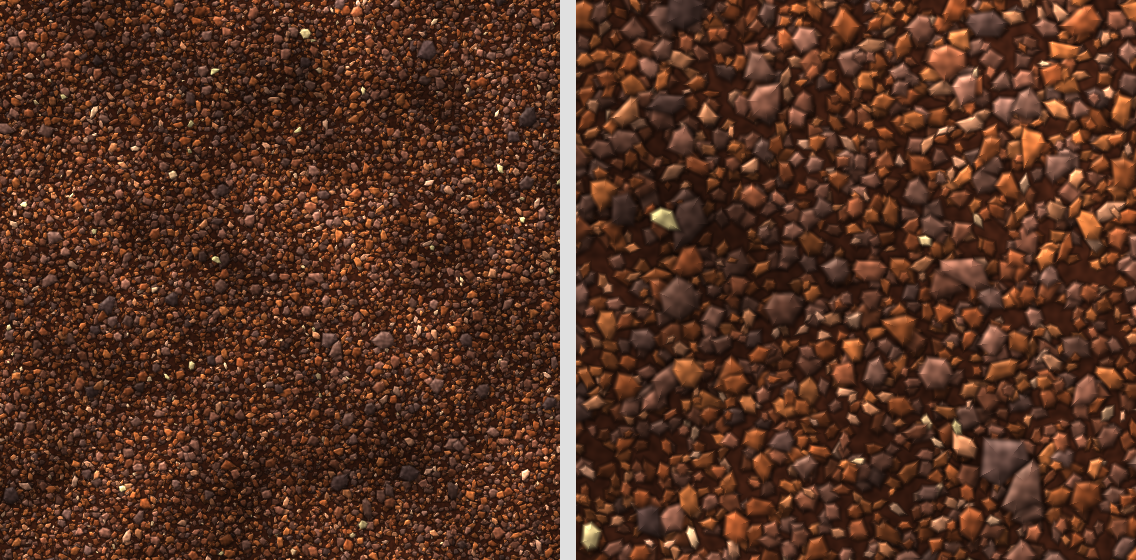
Left, the full canvas; right, a detail of the centre.
Give the GLSL for this texture, as a Shadertoy shader.

```glsl
#define GRAIN_SCALE 65.0
#define LUMP_SCALE 27.0
#define SPECK_SCALE 46.0
#define SOFTNESS 0.0017
#define SHADOW_DEPTH 0.42
#define BEVEL_LIGHT 0.36
#define GLINT 0.20
#define MOOD_SCALE 4.5
#define MOOD_DEPTH 0.62
#define MOTTLE_SCALE 170.0
#define MOTTLE_DEPTH 0.45

const float TAU = 6.2832;
const vec2 LIGHT_DIR = vec2(-0.5, 0.866);
const vec3 GAP_COLOR = vec3(0.17, 0.082, 0.05);
const vec3 HAZE_COLOR = vec3(0.035, 0.016, 0.009);

// Slate, mauve, brown, russet, orange, tan, cream
const vec3 PALETTE[7] = vec3[7](
    vec3(0.25, 0.19, 0.18), vec3(0.42, 0.29, 0.24), vec3(0.43, 0.27, 0.21),
    vec3(0.44, 0.22, 0.11), vec3(0.58, 0.33, 0.17), vec3(0.67, 0.49, 0.39),
    vec3(0.80, 0.74, 0.50));

vec3 hash3(vec2 p) {
    vec3 q = fract(p.xyx * vec3(0.1031, 0.1030, 0.0973));
    q += dot(q, q.yxz + 33.33);
    return fract((q.xxy + q.yzz) * q.zyx);
}

float cornerSlope(vec2 cell, vec2 offset) {
    float angle = TAU * hash3(cell + 71.0).x;
    return dot(vec2(cos(angle), sin(angle)), offset);
}

float gradientNoise(vec2 p) {
    vec2 i = floor(p), f = p - i;
    vec2 u = f * f * f * (f * (f * 6.0 - 15.0) + 10.0);
    vec2 e = vec2(1.0, 0.0);
    return mix(mix(cornerSlope(i, f), cornerSlope(i + e, f - e), u.x),
               mix(cornerSlope(i + e.yx, f - e.yx), cornerSlope(i + 1.0, f - 1.0), u.x), u.y);
}

vec3 paletteColor(float t) {
    int i = int(clamp(t, 0.0, 5.0));
    return mix(PALETTE[i], PALETTE[i + 1], clamp(t - float(i), 0.0, 1.0));
}

// Irregular convex chip; also returns the direction its nearest facet looks to
float chipDistance(vec2 p, float radius, vec3 rnd, out vec2 facet) {
    float d = -10.0;
    facet = vec2(0.0);
    for (int k = 0; k < 6; k++) {
        float n = float(k);
        float angle = TAU * (rnd.y + (n + 0.75 * fract(rnd.x * (17.3 + 9.1 * n))) / 6.0);
        vec2 dir = vec2(cos(angle), sin(angle));
        float side = dot(p, dir) - radius * (0.62 + 0.45 * fract(rnd.z * (13.7 + 5.3 * n)));
        if (side > d) {
            d = side;
            facet = dir;
        }
    }
    return d;
}

// Lays one layer of chips over the colour, each with a shadow around it
void scatter(inout vec3 color, vec2 uv, float scale, float share, vec2 sizes,
             vec2 tints, float gain, float seed) {
    vec2 p = uv * scale + seed * 0.37;
    vec2 home = floor(p);
    float edge = SOFTNESS * scale;
    for (int y = -1; y <= 1; y++)
    for (int x = -1; x <= 1; x++) {
        vec2 cell = home + vec2(x, y);
        vec3 place = hash3(cell + seed);
        if (place.z > share) continue;
        vec3 shape = hash3(cell + seed + 137.0);
        vec3 look = hash3(cell + seed + 311.0);

        vec2 q = p - cell - 0.5 - 0.8 * (place.xy - 0.5);
        vec2 axis = vec2(cos(TAU * look.x), sin(TAU * look.x));
        q += axis * dot(q, axis) * 0.9 * look.y * look.y;
        float radius = mix(sizes.x, sizes.y, shape.x * shape.x);
        vec2 facet;
        float d = chipDistance(q, radius, shape, facet);

        float facing = dot(facet, LIGHT_DIR);
        float bevel = smoothstep(-0.6 * radius, -0.1 * radius, d);
        float shade = 0.94 + BEVEL_LIGHT * facing * bevel + 0.18 * dot(q, LIGHT_DIR) / radius;
        shade *= 1.0 - 0.22 * smoothstep(-0.18 * radius, 0.0, d);
        shade *= 0.72 + 0.5 * look.z;
        float tint = mix(tints.x, tints.y, 0.5 * (look.y + fract(look.z * 37.0)));
        vec3 chip = paletteColor(tint) * shade;
        chip += GLINT * vec3(0.85, 0.78, 0.70) * bevel * pow(max(facing, 0.0), 3.0) * look.x;

        float shadow = SHADOW_DEPTH * (1.0 - smoothstep(0.0, 0.45 * radius, d));
        color *= 1.0 - shadow;
        color = mix(color, chip * gain, 1.0 - smoothstep(-edge, edge, d));
    }
}

void mainImage(out vec4 fragColor, in vec2 fragCoord) {
    vec2 uv = fragCoord / iResolution.y;
    vec3 color = GAP_COLOR;
    vec2 mixedTints = vec2(0.1, 5.4);

    // Grains, from the dim bed to the bright top
    scatter(color, uv, GRAIN_SCALE * 1.25, 1.0, vec2(0.38, 0.62), mixedTints, 0.72, 11.0);
    scatter(color, uv, GRAIN_SCALE, 0.75, vec2(0.33, 0.62), mixedTints, 0.92, 53.0);
    scatter(color, uv, GRAIN_SCALE * 1.5, 0.38, vec2(0.28, 0.58), vec2(1.0, 5.8), 1.05, 97.0);
    scatter(color, uv, GRAIN_SCALE * 0.86, 0.42, vec2(0.34, 0.64), mixedTints, 1.08, 151.0);

    // Sparse lumps, dark and rusty, then pale specks
    scatter(color, uv, LUMP_SCALE, 0.08, vec2(0.28, 0.52), vec2(-0.6, 1.6), 0.92, 211.0);
    scatter(color, uv, LUMP_SCALE * 1.3, 0.05, vec2(0.28, 0.46), vec2(2.0, 5.0), 1.05, 263.0);
    scatter(color, uv, SPECK_SCALE, 0.012, vec2(0.24, 0.44), vec2(5.0, 6.6), 1.05, 307.0);

    // Surface mottling and broad uneven light
    float mottle = gradientNoise(uv * MOTTLE_SCALE);
    float mood = gradientNoise(uv * MOOD_SCALE + 3.7) + 0.6 * gradientNoise(uv * MOOD_SCALE * 2.3);
    color *= (1.0 + MOTTLE_DEPTH * mottle) * (1.0 + MOOD_DEPTH * mood);
    fragColor = vec4(clamp(color + HAZE_COLOR, 0.0, 1.0), 1.0);
}
```
